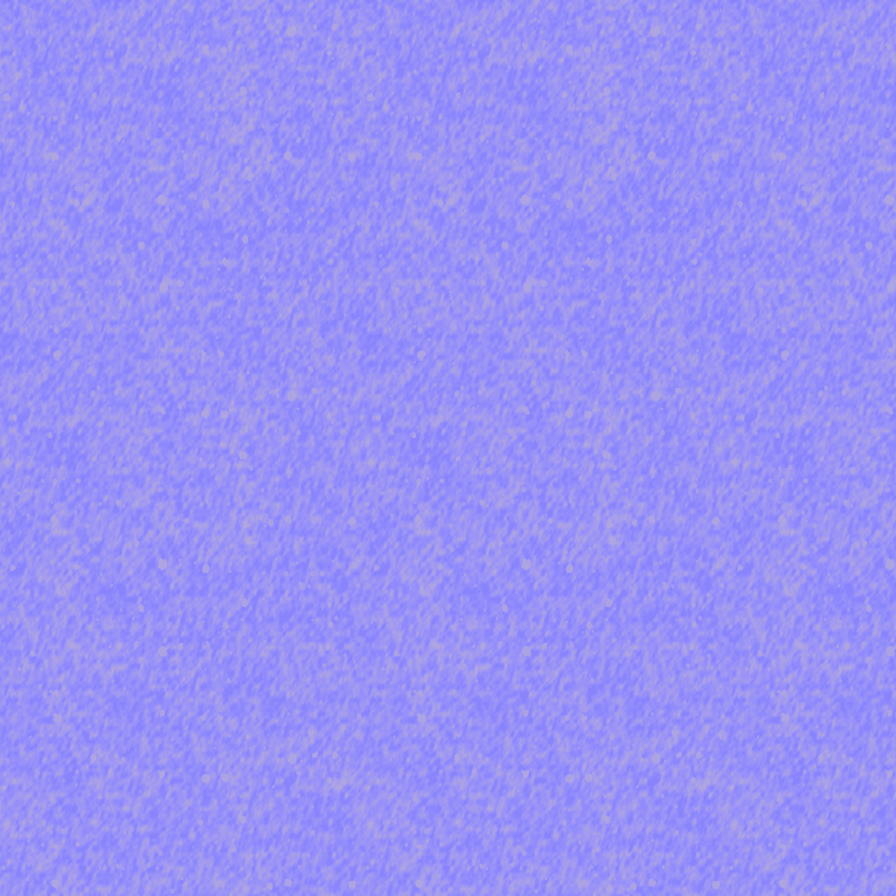
Write a Shadertoy shader that draws this texture map.

```glsl
// Periwinkle grainy plaster: fine slanted streaks with scattered pale specks, tiling.
#define TILE 0.406          // side of one repeat, in canvas units
#define COARSE vec2(90, 54) // coarse grain cells per tile
#define FINE vec2(158, 104) // fine grain cells per tile
#define LEAN 0.27           // sideways lean of the streaks
#define BASE 0.30           // mean tone
#define CONTRAST 1.32       // grain contrast
#define DRIFT 0.16          // strength of the broad tone drift
#define SPECK_SHARE 0.15    // share of cells that hold a speck

float hash(vec2 p) {
    return fract(sin(dot(p, vec2(127.1, 311.7))) * 43758.5453);
}

// Value noise whose lattice wraps after the given number of cells
float noise(vec2 p, vec2 period, float seed) {
    vec2 i = floor(p), f = fract(p);
    f = f * f * (3.0 - 2.0 * f);
    float a = hash(mod(i, period) + seed);
    float b = hash(mod(i + vec2(1, 0), period) + seed);
    float c = hash(mod(i + vec2(0, 1), period) + seed);
    float d = hash(mod(i + vec2(1, 1), period) + seed);
    return mix(mix(a, b, f.x), mix(c, d, f.x), f.y);
}

// Noise stretched upward and sheared by whole cells, so that it still tiles
float streaks(vec2 uv, vec2 cells, float seed) {
    vec2 p = uv * cells;
    p.x -= floor(LEAN * cells.x) * uv.y;
    return noise(p, cells, seed);
}

// Coverage of irregular specks, at most one per cell
float specks(vec2 uv, float cells, float seed) {
    vec2 p = uv * cells;
    vec2 id = mod(floor(p), cells) + seed;
    vec2 centre = 0.3 + 0.4 * vec2(hash(id + 3.1), hash(id + 7.7));
    float radius = mix(0.11, 0.23, pow(hash(id + 11.3), 2.0));
    float rough = streaks(uv, FINE, seed + 5.0) - 0.5;
    vec2 d = (fract(p) - centre) * vec2(1.1, 0.9);
    float edge = length(d) + 0.12 * rough;
    float present = step(hash(id), SPECK_SHARE);
    return present * (1.0 - smoothstep(radius - 0.05, radius + 0.05, edge));
}

// Ramp from saturated violet blue to greyish lilac
vec3 palette(float t) {
    vec3 violet = vec3(0.55, 0.53, 0.99);
    vec3 lilac = vec3(0.71, 0.67, 0.84);
    float fade = pow(max(t, 0.0), 1.65);
    return mix(violet, lilac, vec3(t, t, fade));
}

void mainImage(out vec4 fragColor, in vec2 fragCoord) {
    vec2 uv = fragCoord / iResolution.y / TILE;

    // Grain and broad drift
    float grain = 0.64 * streaks(uv, COARSE, 1.0) + 0.36 * streaks(uv, FINE, 2.0);
    float drift = noise(uv * 6.0, vec2(6), 9.0) - 0.5;
    float tone = BASE + CONTRAST * (grain - 0.5) + DRIFT * drift;

    // Large and small pale specks
    tone = mix(tone, 0.9, 0.85 * specks(uv, 17.0, 20.0));
    tone = mix(tone, 0.85, 0.7 * specks(uv, 31.0, 40.0));

    fragColor = vec4(palette(clamp(tone, -0.08, 1.1)), 1.0);
}
```
